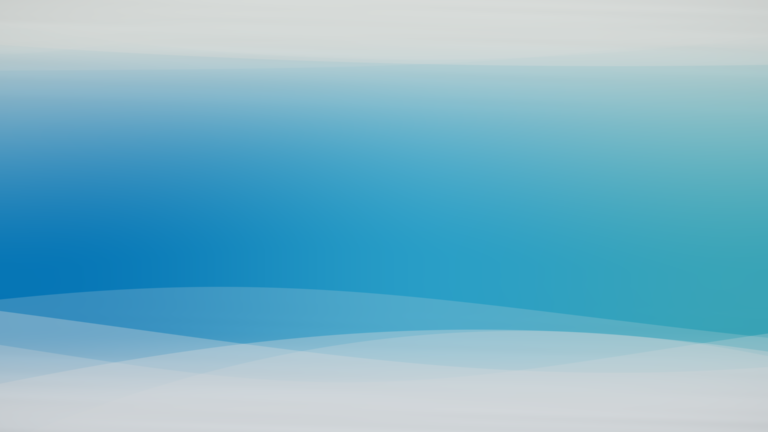
Give the GLSL for this background, as a Shadertoy shader.

```glsl
// Soft blue field between pale mists, crossed by translucent curved sheets.
// A two-axis gradient forms the field; each sheet is a flattened parabola
// that veils one side, and value noise adds faint ripples and streaks.

#define EDGE_SOFTNESS 0.0022
#define HAZE_START 0.36
#define HAZE_DEPTH 0.54
#define HAZE_POWER 1.6
#define FIELD_BULGE 0.06
#define RIPPLE_COUNT 5
#define RIPPLE_ALPHA 0.12
#define STREAK_STRENGTH 0.018
#define VIGNETTE 0.05

const vec3 DEEP_BLUE = vec3(0.025, 0.465, 0.715);
const vec3 CYAN      = vec3(0.160, 0.620, 0.780);
const vec3 TEAL      = vec3(0.225, 0.645, 0.720);
const vec3 HAZE      = vec3(0.790, 0.835, 0.830);
const vec3 TOP_PALE  = vec3(0.860, 0.865, 0.855);
const vec3 LOW_PALE  = vec3(0.835, 0.845, 0.855);

// Sheets: centre x, height at centre, bend, flattening
const vec4 LOWER[5] = vec4[5](
    vec4(0.286, 0.336, -0.40, 1.43),
    vec4(0.800, 0.137,  0.344, 0.84),
    vec4(0.620, 0.237, -0.37, 0.35),
    vec4(0.450, 0.115,  0.60, 2.00),
    vec4(0.680, 0.234, -0.57, 0.00));
const float LOWER_ALPHA[5] = float[5](0.22, 0.36, 0.38, 0.28, 0.27);

const vec4 UPPER[3] = vec4[3](
    vec4(0.800, 0.847,  0.077, 0.0),
    vec4(0.885, 0.893, -1.20, 20.0),
    vec4(0.550, 0.862,  0.27, 0.0));
const float UPPER_ALPHA[3] = float[3](0.35, 0.15, 0.18);

float hash(vec2 p) {
    vec3 q = fract(vec3(p.xyx) * 0.1031);
    q += dot(q, q.yzx + 33.33);
    return fract((q.x + q.y) * q.z);
}

float noise(vec2 p) {
    vec2 cell = floor(p), f = fract(p);
    f = f * f * (3.0 - 2.0 * f);
    return mix(mix(hash(cell), hash(cell + vec2(1, 0)), f.x),
               mix(hash(cell + vec2(0, 1)), hash(cell + vec2(1, 1)), f.x), f.y);
}

float sheetHeight(vec4 sheet, float x) {
    float d2 = (x - sheet.x) * (x - sheet.x);
    return sheet.y + sheet.z * d2 / (1.0 + sheet.w * d2);
}

float above(float y, float edge) {
    return smoothstep(-EDGE_SOFTNESS, EDGE_SOFTNESS, y - edge);
}

// Saturated field fading upward into haze
vec3 field(vec2 p) {
    vec3 deep = mix(DEEP_BLUE, CYAN, smoothstep(0.05, 0.6, p.x));
    deep = mix(deep, TEAL, smoothstep(0.5, 1.0, p.x));
    float offset = (p.x - 0.4) / 0.28;
    float bulge = FIELD_BULGE * exp(-offset * offset) * (1.0 - smoothstep(0.6, 0.9, p.y));
    float rise = clamp((p.y - bulge - HAZE_START) / HAZE_DEPTH, 0.0, 1.0);
    return mix(deep, HAZE, pow(rise, HAZE_POWER));
}

void mainImage(out vec4 fragColor, in vec2 fragCoord) {
    vec2 p = fragCoord / iResolution.xy;
    vec3 color = field(p);

    // Upper sheets and ripples
    for (int i = 0; i < 3; i++)
        color = mix(color, TOP_PALE, UPPER_ALPHA[i] * above(p.y, sheetHeight(UPPER[i], p.x)));
    for (int i = 0; i < RIPPLE_COUNT; i++) {
        float k = float(i);
        float edge = 0.895 + 0.022 * k + 0.04 * (noise(vec2(p.x * 4.0 + 17.0 * k, k)) - 0.5);
        color = mix(color, TOP_PALE, RIPPLE_ALPHA * above(p.y, edge));
    }

    // Lower sheets and ground mist
    for (int i = 0; i < 5; i++)
        color = mix(color, LOW_PALE, LOWER_ALPHA[i] * (1.0 - above(p.y, sheetHeight(LOWER[i], p.x))));
    color = mix(color, LOW_PALE, 0.88 * (1.0 - smoothstep(0.04, 0.24, p.y)));

    // Horizontal streaks, strongest in the mists
    float mist = smoothstep(0.12, 0.45, abs(p.y - 0.5));
    float streak = noise(vec2(p.x * 3.0, p.y * 70.0 + p.x * 4.0)) - 0.5;
    color += STREAK_STRENGTH * streak * mist;

    // Gentle corner darkening
    vec2 fromCentre = 2.0 * p - 1.0;
    color *= 1.0 - VIGNETTE * pow(0.5 * dot(fromCentre, fromCentre), 3.0);
    fragColor = vec4(clamp(color, 0.0, 1.0), 1.0);
}
```
